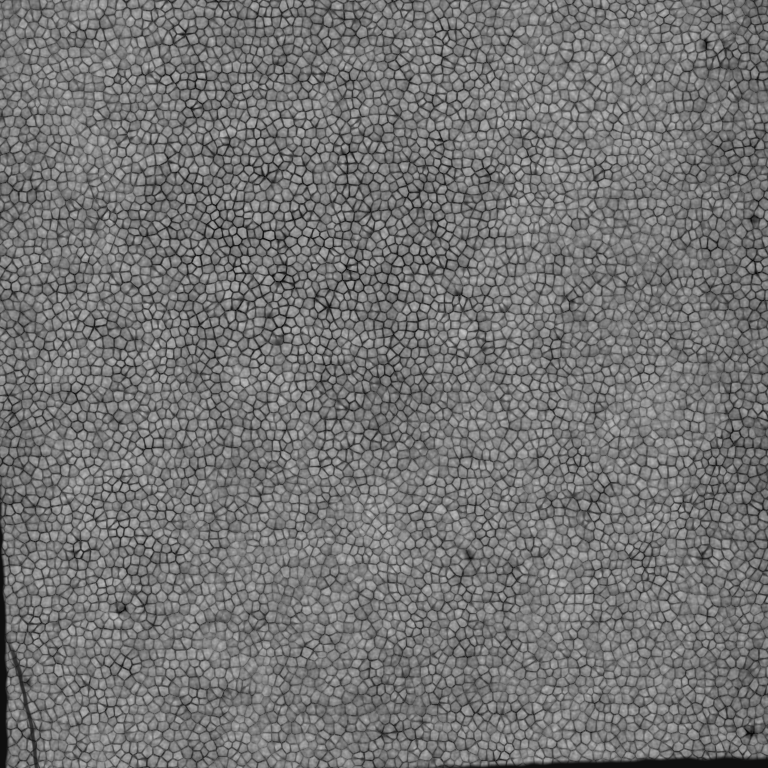
Reproduce this texture procedurally as a Shadertoy shader.

```glsl
vec2 hash2(vec2 p) {
    vec3 q = fract(p.xyx * vec3(0.1031, 0.1030, 0.0973));
    q += dot(q, q.yzx + 33.33);
    return fract((q.xx + q.yz) * q.zy);
}

float gradientAt(vec2 cell, vec2 corner, vec2 f) {
    return dot(hash2(cell + corner) * 2.0 - 1.0, f - corner);
}

float gradientNoise(vec2 p) {
    vec2 cell = floor(p), f = fract(p);
    vec2 u = f * f * f * (f * (f * 6.0 - 15.0) + 10.0);
    float low = mix(gradientAt(cell, vec2(0, 0), f), gradientAt(cell, vec2(1, 0), f), u.x);
    float high = mix(gradientAt(cell, vec2(0, 1), f), gradientAt(cell, vec2(1, 1), f), u.x);
    return mix(low, high, u.y);
}

float cloud(vec2 p) {
    return gradientNoise(p) + 0.5 * gradientNoise(p * 2.1 + 17.0) + 0.25 * gradientNoise(p * 4.3 + 41.0);
}

// Packed pebbles: x = distance to centre, y = closeness to a border, z = tone, w = height of centre above
vec4 pebbles(vec2 p) {
    vec2 base = floor(p), nearestOffset = vec2(0.0);
    float nearest = 9.0, second = 9.0, tone = 0.0;
    for (int y = -2; y <= 2; y++)
    for (int x = -2; x <= 2; x++) {
        vec2 cell = base + vec2(x, y);
        vec2 jitter = 0.5 + 0.78 * (hash2(cell + 7.0) - 0.5);
        jitter.x += 0.5 * mod(cell.y, 2.0) - 0.25;
        vec2 offset = cell + jitter - p;
        float d = length(offset);
        if (d < nearest) {
            second = nearest;
            nearest = d;
            nearestOffset = offset;
            tone = hash2(cell + 131.0).x;
        } else {
            second = min(second, d);
        }
    }
    return vec4(nearest, second - nearest, tone, nearestOffset.y);
}

float segment(vec2 p, vec2 a, vec2 b) {
    vec2 ab = b - a;
    return length(p - a - ab * clamp(dot(p - a, ab) / dot(ab, ab), 0.0, 1.0));
}

void mainImage(out vec4 fragColor, in vec2 fragCoord) {
    vec2 uv = fragCoord / iResolution.y;
    float right = iResolution.x / iResolution.y;

    // Grain layout, slightly warped
    vec2 warp = vec2(gradientNoise(uv * 9.0), gradientNoise(uv * 9.0 + 50.0));
    vec4 pebble = pebbles(uv * vec2(86.0, 84.0) + 0.9 * warp);
    float gap = 1.0 - smoothstep(0.0, 0.32, pebble.y);

    // Gaps run deeper in patches and in the upper middle
    float depth = 0.18 + 0.22 * gradientNoise(uv * 34.0) + 0.1 * cloud(uv * 4.0 + 9.0);
    depth += 0.1 * exp(-dot(uv - vec2(0.37, 0.74), uv - vec2(0.37, 0.74)) * 11.0);
    depth = clamp(depth, 0.05, 0.42);

    // Domed, top-lit grains with fine speckle
    float shade = 0.532 - depth * gap;
    shade -= 0.17 * (pebble.x - 0.4) + 0.06 * pebble.w;
    shade += (1.0 - gap) * 0.11 * (pebble.z - 0.5);
    shade += 0.13 * gradientNoise(uv * 190.0) + 0.07 * gradientNoise(uv * 310.0 + 5.0);

    // Broad blotches and dim sides
    shade += 0.07 * cloud(uv * vec2(5.0, 4.0) + 23.0) + 0.05 * gradientNoise(uv * 17.0);
    shade -= 0.06 * smoothstep(right - 0.14, right, uv.x) + 0.03 * smoothstep(0.1, 0.0, uv.x);

    // Pale scuffs and dark pits
    for (int i = 0; i < 6; i++) {
        vec2 spot = hash2(vec2(i, 3.0)) * vec2(right, 1.0);
        vec2 slant = 0.012 * vec2(0.8, hash2(vec2(i, 8.0)).x * 3.0 - 1.5);
        float scuff = smoothstep(0.012, 0.0, segment(uv, spot - slant, spot + slant));
        shade += 0.14 * scuff * (0.6 + gradientNoise(uv * 120.0));
        vec2 pit = hash2(vec2(i, 61.0)) * vec2(right, 1.0);
        shade -= 0.24 * smoothstep(0.011, 0.002, length(uv - pit) + 0.005 * gradientNoise(uv * 110.0));
    }

    // Crack near the lower left corner
    float wobble = 0.004 * gradientNoise(uv * 45.0);
    float crackX = 0.048 - 0.1 * uv.y - 0.7 * uv.y * uv.y + wobble;
    float crack = smoothstep(0.0042, 0.001, abs(uv.x - crackX)) * smoothstep(0.18, 0.14, uv.y);
    shade = mix(shade, 0.1, 0.8 * crack);

    // Worn black rims at the left and the bottom
    float leftRim = 0.009 * smoothstep(0.4, 0.1, uv.y) + wobble;
    float bottomRim = 0.013 * smoothstep(0.45, 1.0, uv.x / right) + wobble;
    float rim = smoothstep(0.003, -0.002, uv.x - leftRim) * smoothstep(0.4, 0.34, uv.y);
    rim = max(rim, smoothstep(0.004, -0.003, uv.y - bottomRim) * smoothstep(0.45, 0.65, uv.x / right));
    shade = mix(shade, 0.06, rim);

    fragColor = vec4(vec3(clamp(shade, 0.04, 0.85)), 1.0);
}
```
